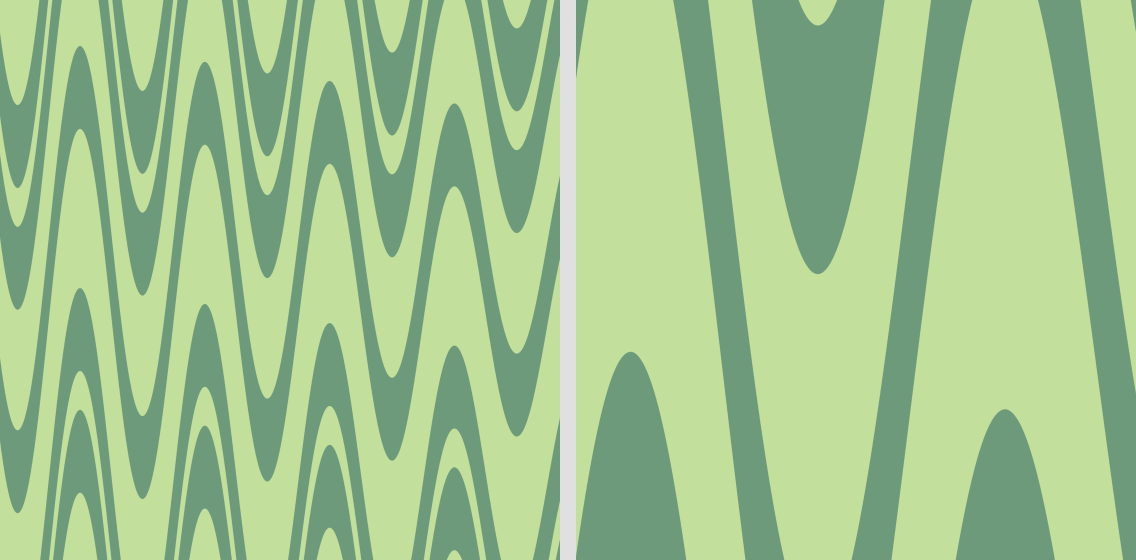
Left: the whole. Right: its middle third, enlarged.
This pattern is drawn by a WebGL 2 fragment shader. Its source:

```glsl
#version 300 es
precision highp float;
// Tall green sine waves whose swing shrinks from left to right.
// Every band is the same curve shifted vertically, with uneven spacing:
// three bands per vertical cycle, each of constant vertical thickness.

uniform vec2 u_resolution;
out vec4 fragColor;

const float TAU = 6.2831853;

void main() {
    vec2 uv = gl_FragCoord.xy / u_resolution;
    float pixel = 1.0 / min(u_resolution.x, u_resolution.y);

    // Wave height and slope under a slowly falling amplitude
    float x = uv.x - 0.0318;
    float amplitude = 0.349 - 0.1 * x - 0.06 * x * x;
    float amplitudeSlope = -0.1 - 0.12 * x;
    float frequency = TAU / 0.22305;
    float phase = frequency * (uv.x - 0.3664);
    float wave = amplitude * cos(phase);
    float slope = amplitudeSlope * cos(phase) - amplitude * frequency * sin(phase);

    // Depth below the main band's centre line
    float depth = 0.5067 + wave - uv.y;

    // Vertical distance to the nearest of the repeating bands
    float cycle = 1.013;
    vec3 offsets = vec3(0.0, 0.4323, 0.6497);
    float nearest = cycle;
    for (int i = 0; i < 3; i++) {
        float local = mod(depth - offsets[i] + 0.5 * cycle, cycle) - 0.5 * cycle;
        nearest = min(nearest, abs(local));
    }

    // Slope correction turns vertical distance into edge distance
    float edge = (nearest - 0.074) / sqrt(1.0 + slope * slope);
    float band = 1.0 - smoothstep(-0.7 * pixel, 0.7 * pixel, edge);

    vec3 paleLime = vec3(0.762, 0.873, 0.608);
    vec3 sageGreen = vec3(0.422, 0.602, 0.482);
    fragColor = vec4(mix(paleLime, sageGreen, band), 1.0);
}
```
